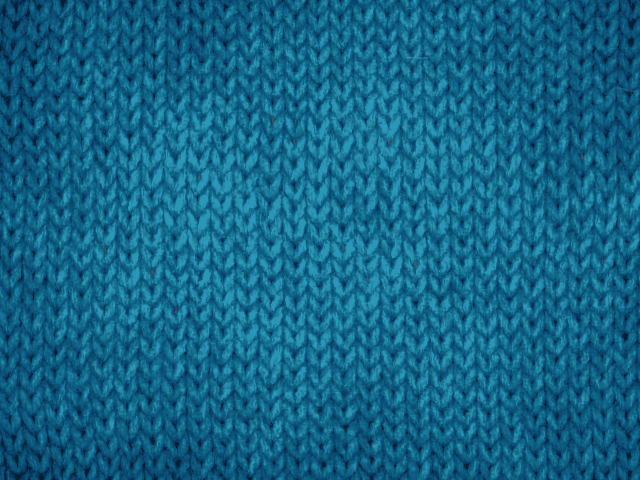
Reproduce this texture procedurally as a Shadertoy shader.

```glsl
// Blue stockinette knit: upright wales of V-shaped stitches, each V made of two
// slanted plump yarn legs. The highest leg at a point gives the relief, which,
// with seams, fibre noise and a vignette, selects a shade from a colour ramp.

const vec2  STITCHES   = vec2(27.0, 25.0);  // repeats across and down
const vec2  LEG_DIR    = vec2(0.39, 0.92);  // outward and up
const vec2  LEG_RADII  = vec2(0.235, 0.84); // half width, half length
const float LEG_OFFSET = 0.25;              // leg centre from stitch axis
const float JITTER     = 0.14;
const float ROW_SHIFT  = 0.40;              // row drift between wales
const float FIBRE      = 0.36;
const float BASE_TONE  = 0.68;
const float RELIEF     = 0.44;
const float CENTRE_SEAM = 0.32;
const float WALE_SEAM  = 0.20;
const float VIGNETTE   = 0.52;
const float FLECK_ODDS = 0.07;
const int   HAIRS      = 40;
const float HAIR_WIDTH = 0.0010;            // in canvas heights
const vec3  FLECK_COLOR = vec3(0.46, 0.40, 0.36);
const vec3  HAIR_COLOR  = vec3(0.36, 0.68, 0.76);
const vec3  RAMP[6] = vec3[6](
    vec3(0.01, 0.12, 0.20), vec3(0.02, 0.22, 0.37), vec3(0.04, 0.29, 0.44),
    vec3(0.05, 0.35, 0.49), vec3(0.07, 0.43, 0.56), vec3(0.15, 0.54, 0.66));

vec2 hash22(vec2 p) {
    vec3 q = fract(p.xyx * vec3(0.1031, 0.1030, 0.0973));
    q += dot(q, q.yzx + 33.33);
    return fract((q.xx + q.yz) * q.zy);
}

float noise(vec2 p) {
    vec2 i = floor(p), f = fract(p);
    f = f * f * (3.0 - 2.0 * f);
    float low  = mix(hash22(i).x, hash22(i + vec2(1, 0)).x, f.x);
    float high = mix(hash22(i + vec2(0, 1)).x, hash22(i + vec2(1, 1)).x, f.x);
    return mix(low, high, f.y);
}

vec3 yarnColor(float tone) {
    float t = clamp(tone, 0.0, 1.08) * 5.0;
    vec3 color = RAMP[0];
    for (int i = 1; i < 6; i++)
        color = mix(color, RAMP[i], clamp(t - float(i - 1), 0.0, 1.0));
    return color * (1.0 + 0.25 * max(t - 5.0, 0.0));
}

float rowShift(float wale) {
    return ROW_SHIFT * (hash22(vec2(wale, 17.0)).x - 0.5);
}

// Returns the top leg's height (x) and its fibre brightness (y).
vec2 knit(vec2 p) {
    vec2 top = vec2(-0.6, 0.0);
    for (int col = -1; col <= 1; col++)
    for (int row = -1; row <= 1; row++)
    for (int leg = 0; leg < 2; leg++) {
        float side = float(2 * leg - 1);
        float wale = floor(p.x) + float(col);
        vec2 s = p + vec2(0.0, rowShift(wale));
        vec2 id = vec2(wale, floor(s.y) + float(row));
        vec2 rnd = hash22(id * 2.0 + vec2(leg, 71.0));
        vec2 rel = s - id - 0.5 - vec2(side * LEG_OFFSET, 0.0);
        rel += (rnd - 0.5) * JITTER * vec2(0.5, 1.0);
        rel.x *= side;
        float along = dot(rel, LEG_DIR);
        float across = dot(rel, vec2(LEG_DIR.y, -LEG_DIR.x));
        vec2 e = vec2(across, along) / (LEG_RADII * (0.92 + 0.16 * rnd.y));
        float height = 1.0 - dot(e, e);
        if (height > top.x) {
            // Plied fibres twist along the leg; right legs catch more light.
            vec2 grain = vec2(across * 15.0 + along * 5.0, along * 4.0);
            float strand = noise(grain + rnd * 90.0) - 0.5;
            top = vec2(height, strand + 0.4 * (rnd.x - 0.5) + 0.10 * side);
        }
    }
    return top;
}

// Strength of a few short loose hairs; q is in canvas heights.
float looseHairs(vec2 q, float aspect, float pixel) {
    float cover = 0.0;
    for (int i = 0; i < HAIRS; i++) {
        vec2 a = hash22(vec2(i, 5.0)) * vec2(aspect, 1.0);
        vec2 rnd = hash22(vec2(i, 23.0));
        float angle = 6.2832 * rnd.x;
        vec2 span = vec2(cos(angle), sin(angle)) * mix(0.012, 0.045, rnd.y);
        float t = clamp(dot(q - a, span) / dot(span, span), 0.0, 1.0);
        float d = length(q - a - span * t);
        float line = 1.0 - smoothstep(0.0, HAIR_WIDTH + pixel, d);
        cover = max(cover, line * mix(0.10, 0.4, rnd.x * rnd.y));
    }
    return cover;
}

void mainImage(out vec4 fragColor, in vec2 fragCoord) {
    vec2 uv = fragCoord / iResolution.xy;
    vec2 q = fragCoord / iResolution.y;

    // Wales and rows wander slightly; yarn edges are fuzzy.
    vec2 warp = vec2(noise(uv * vec2(3.0, 5.0)), noise(uv * 4.0 + 40.0)) - 0.5;
    vec2 p = uv * STITCHES + warp * vec2(0.5, 0.9);
    p += 0.09 * (vec2(noise(p * 5.0), noise(p * 5.0 + 60.0)) - 0.5);
    vec2 stitch = p + vec2(0.0, rowShift(floor(p.x)));
    vec2 local = fract(stitch) - 0.5;
    vec2 yarn = knit(p);

    // Dark dashes inside each V and a softer seam between wales.
    vec2 toHole = (local - vec2(0.0, 0.15)) / vec2(0.09, 0.32);
    float hole = exp(-dot(toHole, toHole));
    float seam = 1.0 - smoothstep(0.0, 0.12, 0.5 - abs(local.x));

    // Relief, fibres, fuzz and uneven lighting.
    vec2 c = 2.0 * uv - vec2(1.06, 1.04);
    float radius2 = 0.5 * dot(c, c);
    float tone = BASE_TONE + RELIEF * yarn.x + FIBRE * yarn.y;
    tone -= CENTRE_SEAM * hole + WALE_SEAM * seam + VIGNETTE * radius2;
    tone += 0.24 * (noise(p * 11.0) - 0.5) + 0.20 * (noise(uv * 7.0) - 0.5);
    vec3 color = yarnColor(tone);

    // Backing glimpsed through a few holes, mostly near the middle.
    float odds = FLECK_ODDS * (1.0 - smoothstep(0.05, 0.45, radius2));
    float chosen = step(1.0 - odds, hash22(floor(stitch) + 7.0).x);
    color = mix(color, FLECK_COLOR, 0.6 * chosen * smoothstep(0.6, 1.0, hole));

    float hair = looseHairs(q, iResolution.x / iResolution.y, 1.0 / iResolution.y);
    fragColor = vec4(mix(color, HAIR_COLOR, hair), 1.0);
}
```
